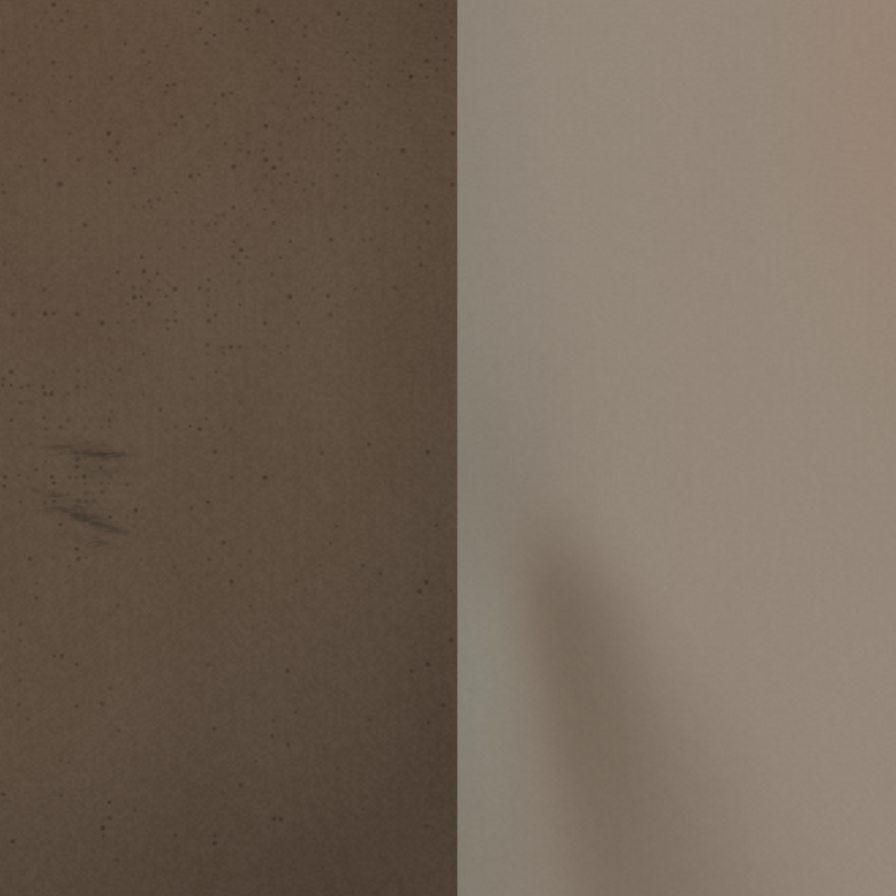
This texture is drawn by a Shadertoy shader. Its source:

```glsl
#define EDGE_X 0.5104
#define DARK_WALL vec3(0.365, 0.306, 0.252)
#define DARK_SHADE vec3(0.305, 0.252, 0.204)
#define LIGHT_WALL vec3(0.582, 0.532, 0.477)
#define LIGHT_COOL vec3(0.532, 0.504, 0.454)
#define SHADOW_TONE vec3(0.442, 0.385, 0.328)
#define GRAIN 0.022
#define MOTTLE 0.022
#define SPECK_CELLS 110.0
#define SCUFF_DEPTH 0.34

float hash(vec2 p) {
    return fract(sin(dot(p, vec2(127.1, 311.7))) * 43758.5453);
}

float noise(vec2 p) {
    vec2 i = floor(p), f = fract(p);
    f = f * f * (3.0 - 2.0 * f);
    return mix(mix(hash(i), hash(i + vec2(1, 0)), f.x),
               mix(hash(i + vec2(0, 1)), hash(i + vec2(1, 1)), f.x), f.y);
}

float fbm(vec2 p) {
    float sum = 0.0, amp = 0.5;
    for (int i = 0; i < 4; i++) {
        sum += amp * noise(p);
        p = p * 2.03 + 17.3;
        amp *= 0.5;
    }
    return sum;
}

float blob(vec2 p, vec2 center, vec2 radius) {
    vec2 d = (p - center) / radius;
    return exp(-dot(d, d));
}

// Small jittered dots, one per cell, kept where the density allows
float specks(vec2 uv, float density) {
    vec2 p = uv * SPECK_CELLS, cell = floor(p);
    vec2 center = 0.3 + 0.4 * vec2(hash(cell + 3.1), hash(cell + 8.7));
    float radius = mix(0.12, 0.28, hash(cell + 5.3));
    float soft = 0.12 + SPECK_CELLS / iResolution.y;
    float dotMask = 1.0 - smoothstep(radius - soft, radius + soft, length(fract(p) - center));
    return dotMask * step(1.0 - density, hash(cell)) * hash(cell + 1.9);
}

// Ragged, nearly horizontal rub marks
float scuffs(vec2 uv) {
    float ragged = smoothstep(0.42, 0.68, fbm(uv * vec2(45.0, 150.0)));
    float sum = 0.9 * blob(uv, vec2(0.105, 0.497 - 0.12 * (uv.x - 0.105)), vec2(0.045, 0.008));
    for (int i = 0; i < 4; i++) {
        float k = float(i);
        vec2 center = vec2(0.065 + 0.055 * hash(vec2(k, 2.0)), 0.442 - 0.015 * k);
        center.y -= 0.22 * (uv.x - center.x);
        sum += 0.65 * blob(uv, center, vec2(0.045 - 0.005 * k, 0.006));
    }
    sum += 0.3 * blob(uv, vec2(0.11, 0.476), vec2(0.035, 0.008));
    return min(sum, 1.0) * (0.25 + 0.75 * ragged);
}

vec3 darkWall(vec2 uv) {
    float shade = 0.75 * smoothstep(0.55, 0.0, uv.y) * smoothstep(-0.1, 0.5, uv.x);
    shade += 0.35 * smoothstep(0.36, 0.51, uv.x);
    shade += 0.35 * smoothstep(0.2, 0.0, uv.y);
    shade += 0.25 * smoothstep(0.85, 1.0, uv.y) * smoothstep(0.15, 0.5, uv.x);
    vec3 col = mix(DARK_WALL, DARK_SHADE, min(shade, 1.0));

    // Warm upper left, faint pale patches
    col += vec3(0.012, -0.003, -0.014) * blob(uv, vec2(0.1, 0.95), vec2(0.3, 0.35));
    col += vec3(0.012, 0.014, 0.014) * blob(uv, vec2(0.23, 0.69), vec2(0.12, 0.16));
    col += MOTTLE * (fbm(uv * vec2(14.0, 8.0)) - 0.47);

    // Specks gather along a diagonal band
    float band = exp(-pow((uv.y - 0.45 - 1.2 * uv.x) / 0.12, 2.0));
    float density = 0.04 + 0.22 * band * smoothstep(0.4, 0.65, noise(uv * 18.0) + 0.1);
    density += 0.1 * smoothstep(0.5, 1.0, uv.y);
    density += 0.3 * blob(uv, vec2(0.11, 0.44), vec2(0.06, 0.05));
    col *= 1.0 - 0.28 * specks(uv, density);
    return col * (1.0 - SCUFF_DEPTH * scuffs(uv));
}

vec3 lightWall(vec2 uv) {
    float fromEdge = uv.x - EDGE_X;
    float cool = exp(-fromEdge / 0.11) * mix(1.0, 0.75, smoothstep(0.6, 1.0, uv.y));
    vec3 col = mix(LIGHT_WALL, LIGHT_COOL, cool);
    col += vec3(0.012, -0.018, -0.026) * blob(uv, vec2(1.02, 0.92), vec2(0.13, 0.3));
    col -= 0.025 * blob(uv, vec2(0.56, 0.46), vec2(0.1, 0.13));
    col -= 0.02 * smoothstep(0.35, 0.0, uv.y) * smoothstep(1.0, 0.7, uv.x);
    col += vec3(-0.008, 0.012, 0.012) * blob(uv, vec2(0.525, 0.24), vec2(0.045, 0.16));

    // Leaning soft shadow that widens toward the floor
    float drop = max(0.43 - uv.y, 0.0);
    float offset = uv.x - (0.605 + 0.2 * drop);
    float width = offset < 0.0 ? 0.045 + 0.06 * drop : 0.055 + 0.21 * drop;
    float fade = smoothstep(0.49, 0.3, uv.y) * mix(0.75, 1.0, smoothstep(0.0, 0.22, uv.y));
    float shadow = exp(-offset * offset / (width * width)) * fade;
    col = mix(col, SHADOW_TONE, 0.82 * shadow);
    return col + 0.3 * MOTTLE * (fbm(uv * vec2(16.0, 7.0)) - 0.47);
}

void mainImage(out vec4 fragColor, in vec2 fragCoord) {
    vec2 uv = fragCoord / iResolution.xy;
    float blur = 0.0008 + 0.5 / iResolution.x;
    float side = smoothstep(EDGE_X - blur, EDGE_X + blur, uv.x);
    vec3 col = mix(darkWall(uv), lightWall(uv), side);

    // Fine plaster grain
    float grain = noise(uv * 330.0) + 0.5 * noise(uv * 170.0 + 41.0) - 0.75;
    col += GRAIN * grain * mix(1.0, 0.55, side);
    fragColor = vec4(col, 1.0);
}
```
